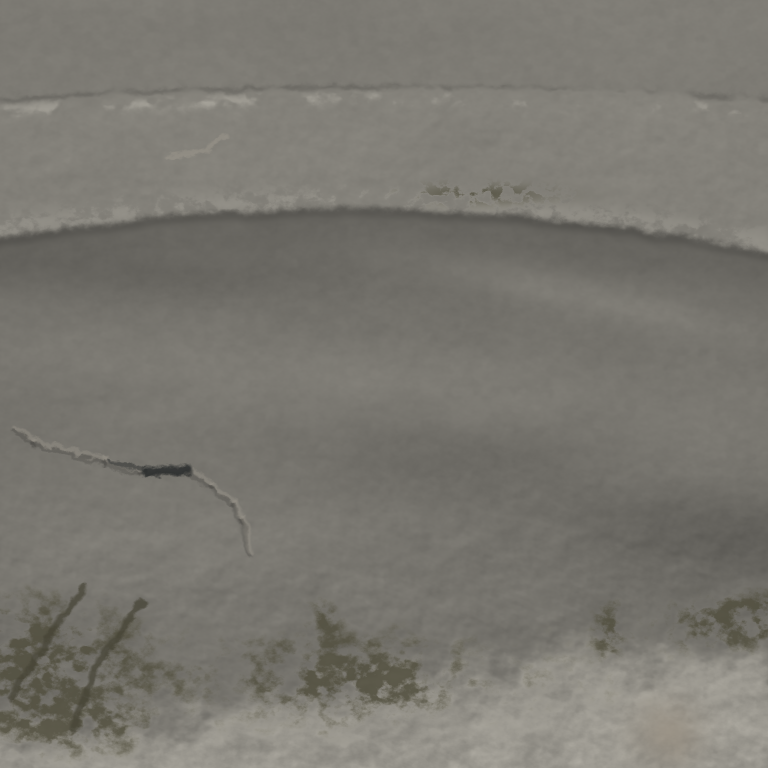
Write a Shadertoy shader that draws this texture.

```glsl
// Weathered grey plaster wall: a curved ledge, a shaded hollow, cracks and mossy flaking at the foot.
const vec3 STONE_TINT = vec3(1.02, 1.0, 0.945);
const vec3 MOSS = vec3(0.315, 0.305, 0.24);
const vec3 CRACK_DARK = vec3(0.17, 0.18, 0.18);
const vec3 PALE_EDGE = vec3(0.60, 0.58, 0.54);
const float TOP_TONE = 0.482;
const float LEDGE_TONE = 0.503;
const float HOLLOW_TONE = 0.448;
const float FOOT_TONE = 0.585;
const float GRAIN = 0.045;
const float RELIEF = 0.10;

// Cracks as chains of joints, in canvas units
const vec2 SEAM[9] = vec2[9](vec2(0.02, 0.445), vec2(0.045, 0.425), vec2(0.135, 0.402),
    vec2(0.18, 0.388), vec2(0.245, 0.388), vec2(0.275, 0.370), vec2(0.305, 0.347),
    vec2(0.316, 0.325), vec2(0.326, 0.285));
const vec2 BRANCH[5] = vec2[5](vec2(0.185, 0.214), vec2(0.167, 0.193), vec2(0.157, 0.168),
    vec2(0.126, 0.143), vec2(0.096, 0.05));

vec3 hash3(vec2 p) {
    vec3 q = fract(p.xyx * vec3(0.1031, 0.1030, 0.0973));
    q += dot(q, q.yxz + 33.33);
    return fract((q.xxy + q.yzz) * q.zyx);
}

// Smooth cellular noise: random cell tones blended by distance to the cell points
float cellNoise(vec2 p) {
    vec2 cell = floor(p), f = p - cell;
    float tone = 0.0, total = 0.0;
    for (int j = -1; j <= 1; j++)
    for (int i = -1; i <= 1; i++) {
        vec2 o = vec2(i, j);
        vec3 h = hash3(cell + o);
        vec2 d = o + 0.2 + 0.6 * h.xy - f;
        float w = exp(-5.0 * dot(d, d));
        tone += w * h.z;
        total += w;
    }
    return tone / total;
}

float layered(vec2 p) {
    float sum = 0.0, amp = 0.5;
    for (int i = 0; i < 4; i++) {
        sum += amp * cellNoise(p);
        p = mat2(1.6, 1.2, -1.2, 1.6) * p + 17.3;
        amp *= 0.55;
    }
    return sum / 1.01;
}

float blob(vec2 p, vec2 centre, vec2 radius) {
    vec2 d = (p - centre) / radius;
    return exp(-dot(d, d));
}

float segment(vec2 p, vec2 a, vec2 b) {
    vec2 ab = b - a;
    return length(p - a - ab * clamp(dot(p - a, ab) / dot(ab, ab), 0.0, 1.0));
}

float stroke(float d, float width) {
    return 1.0 - smoothstep(0.3 * width, width + 1.0 / iResolution.y, d);
}

void mainImage(out vec4 fragColor, in vec2 fragCoord) {
    vec2 uv = fragCoord / iResolution.xy;
    float x = uv.x, y = uv.y;
    float broad = layered(uv * vec2(4.0, 11.0)) - 0.5;
    float mid = layered(uv * vec2(22.0, 30.0) + 5.0) - 0.5;
    float fine = layered(uv * vec2(75.0, 95.0) + 9.0) - 0.5;
    float bump = mid - layered((uv + vec2(-0.004, 0.006)) * vec2(22.0, 30.0) + 5.0) + 0.5;
    vec2 warped = uv + 0.014 * vec2(mid, fine);

    // Heights above the two curved ledge edges
    float top = y - (0.885 - 0.068 * (x - 0.5) * (x - 0.5)) + 0.012 * mid + 0.006 * fine;
    float lip = y - (0.728 - 0.187 * (x - 0.45) * (x - 0.45)) + 0.009 * mid + 0.006 * fine;

    // Hollow: soft horizontal bands and clouds
    float hollow = HOLLOW_TONE + 0.045 * broad;
    hollow -= 0.050 * exp(-pow((lip + 0.015) / 0.045, 2.0));
    hollow -= 0.030 * blob(uv, vec2(0.12, 0.64), vec2(0.34, 0.035));
    hollow -= 0.025 * blob(uv, vec2(0.40, 0.64), vec2(0.22, 0.04));
    hollow += 0.030 * blob(uv, vec2(0.10, 0.53), vec2(0.30, 0.06));
    hollow += 0.050 * blob(vec2(x, y + 0.22 * (x - 0.75)), vec2(0.77, 0.615), vec2(0.20, 0.022));
    hollow += 0.025 * blob(uv, vec2(0.55, 0.50), vec2(0.30, 0.05));
    hollow += 0.030 * blob(uv, vec2(0.92, 0.43), vec2(0.22, 0.07));
    hollow -= 0.075 * blob(vec2(x, y + 0.10 * (x - 0.9)), vec2(0.95, 0.31), vec2(0.25, 0.055));
    hollow -= 0.025 * blob(uv, vec2(0.62, 0.40), vec2(0.22, 0.05));
    hollow += 0.030 * blob(uv, vec2(0.18, 0.30), vec2(0.28, 0.08));

    // Pale rough foot
    float footLine = mix(0.055, 0.135, smoothstep(0.1, 0.75, x)) + 0.09 * mid + 0.05 * broad;
    float foot = 1.0 - smoothstep(-0.035, 0.045, y - footLine);
    hollow = mix(hollow, FOOT_TONE + 0.10 * mid, foot);
    float roughness = 0.25 + smoothstep(0.48, 0.15, y);
    hollow += RELIEF * roughness * bump;

    // Stack the three surfaces
    float ledge = LEDGE_TONE + 0.025 * broad + 0.05 * bump;
    ledge += 0.05 * exp(-pow((lip - 0.012) / 0.016, 2.0)) * smoothstep(-0.15, 0.2, mid + fine);
    float tone = mix(hollow, ledge, smoothstep(-0.005, 0.006, lip));
    tone = mix(tone, TOP_TONE + 0.025 * broad, smoothstep(-0.003, 0.004, top));
    tone -= 0.065 * exp(-pow((top - 0.002) / 0.004, 2.0)) * smoothstep(-0.3, 0.15, mid);
    tone += 0.10 * exp(-pow((top + 0.010) / 0.008, 2.0)) * smoothstep(0.04, 0.25, mid);
    tone -= 0.055 * exp(-pow((lip + 0.006) / 0.007, 2.0));
    tone += GRAIN * (0.7 + foot) * fine;
    vec3 color = tone * STONE_TINT;

    // Moss stains and pits under the ledge chips
    float moss = 0.9 * blob(uv, vec2(0.04, 0.14), vec2(0.13, 0.09));
    moss += 1.2 * blob(uv, vec2(0.97, 0.195), vec2(0.11, 0.036));
    moss += 0.8 * blob(uv, vec2(0.795, 0.185), vec2(0.022, 0.035));
    moss += 0.7 * blob(uv, vec2(0.46, 0.11), vec2(0.12, 0.045));
    moss += 0.6 * blob(uv, vec2(0.42, 0.20), vec2(0.022, 0.035));
    moss += 0.45 * blob(uv, vec2(0.45, 0.12), vec2(0.55, 0.09));
    moss += 0.45 * blob(uv, vec2(0.10, 0.05), vec2(0.12, 0.04));
    color = mix(color, MOSS, 0.85 * smoothstep(0.25, 1.05, moss * (0.75 + 2.2 * mid + 1.8 * fine)));
    float pits = blob(uv, vec2(0.62, 0.747), vec2(0.09, 0.013)) * smoothstep(0.02, 0.22, mid + fine);
    color = mix(color, MOSS, 0.8 * pits);

    // Fissures: pale raised seam with a dark slot, and diagonal dark branches
    for (int i = 0; i < 8; i++) {
        float d = segment(warped, SEAM[i], SEAM[i + 1]);
        color = mix(color, PALE_EDGE, 0.45 * stroke(d, 0.004));
        color *= 1.0 - 0.15 * stroke(segment(warped + vec2(0.002, 0.005), SEAM[i], SEAM[i + 1]), 0.004);
    }
    color = mix(color, CRACK_DARK, 0.9 * stroke(segment(warped, vec2(0.187, 0.386), vec2(0.242, 0.388)), 0.0085));
    color = mix(color, CRACK_DARK, 0.6 * stroke(segment(warped, vec2(0.14, 0.400), vec2(0.187, 0.388)), 0.003));
    float branch = segment(warped, vec2(0.108, 0.235), vec2(0.012, 0.09));
    for (int i = 0; i < 4; i++) branch = min(branch, segment(warped, BRANCH[i], BRANCH[i + 1]));
    color = mix(color, MOSS * 0.85, 0.7 * stroke(branch, 0.0055));
    float scratch = min(segment(warped, vec2(0.22, 0.797), vec2(0.265, 0.803)),
                        segment(warped, vec2(0.265, 0.803), vec2(0.297, 0.823)));
    color = mix(color, PALE_EDGE, 0.6 * stroke(scratch, 0.004));

    // Warm bare patch near the lower right
    color = mix(color, vec3(0.62, 0.58, 0.52), 0.6 * blob(warped, vec2(0.87, 0.045), vec2(0.04, 0.04)));
    fragColor = vec4(clamp(color, 0.0, 1.0), 1.0);
}
```
